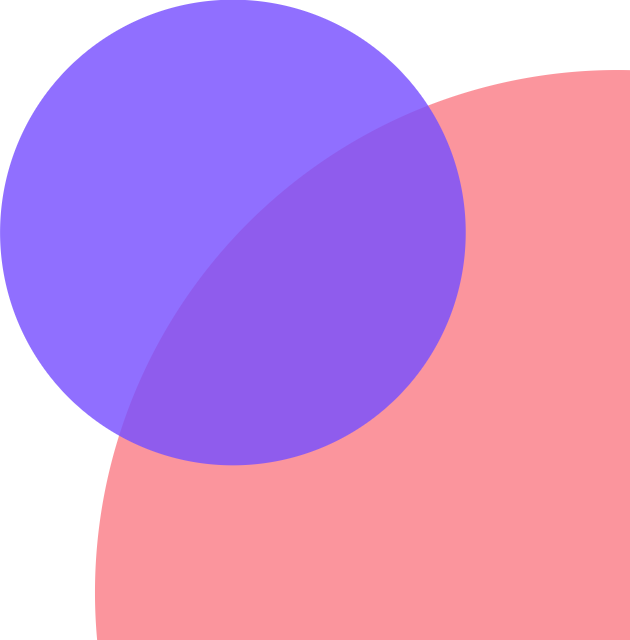
This background is drawn by a Shadertoy shader. Its source:

```glsl
// Draws a translucent violet disc overlapping a large pink disc on white.

// Lengths are in canvas heights, origin at the lower left.
const vec2  PINK_CENTER   = vec2(0.9648, 0.0742);
const float PINK_RADIUS   = 0.8164;
const vec2  VIOLET_CENTER = vec2(0.3639, 0.6367);
const float VIOLET_RADIUS = 0.3638;

const vec3  PAPER_COLOR    = vec3(1.0);
const vec3  PINK_COLOR     = vec3(0.984, 0.584, 0.616);
const vec3  VIOLET_COLOR   = vec3(0.469, 0.313, 1.0);
const float VIOLET_OPACITY = 0.82;

// Soft-edged coverage of a disc, blended across one pixel
float discCoverage(vec2 point, vec2 center, float radius, float pixel) {
    float signedDistance = length(point - center) - radius;
    return clamp(0.5 - signedDistance / pixel, 0.0, 1.0);
}

void mainImage(out vec4 fragColor, in vec2 fragCoord) {
    float pixel = 1.0 / iResolution.y;
    vec2 point = fragCoord * pixel;

    // Opaque disc on the paper
    float pink = discCoverage(point, PINK_CENTER, PINK_RADIUS, pixel);
    vec3 color = mix(PAPER_COLOR, PINK_COLOR, pink);

    // Translucent disc on top
    float violet = discCoverage(point, VIOLET_CENTER, VIOLET_RADIUS, pixel);
    color = mix(color, VIOLET_COLOR, violet * VIOLET_OPACITY);

    fragColor = vec4(color, 1.0);
}
```
